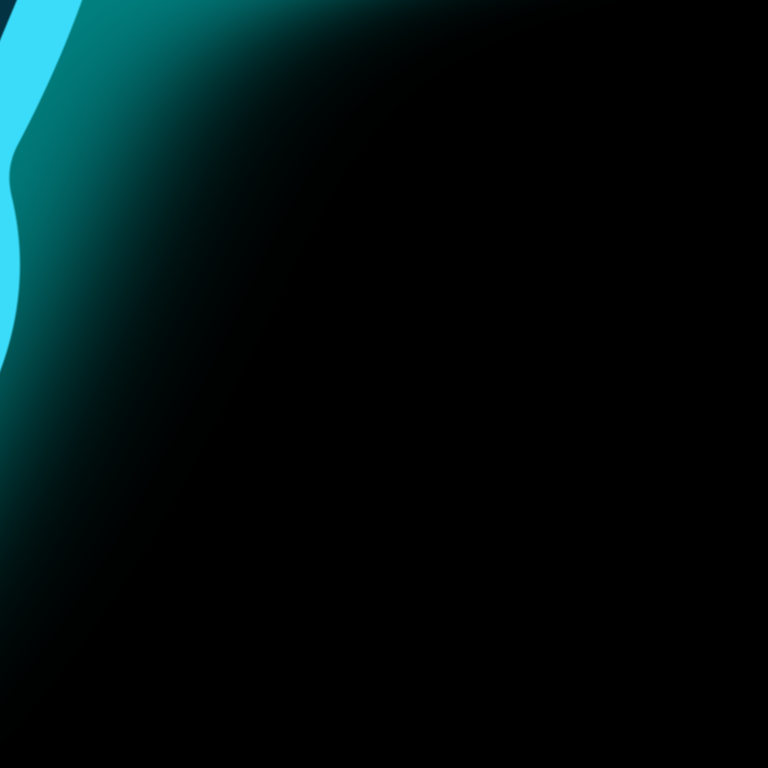
This background is drawn by a WebGL 1 fragment shader. Its source:

```glsl
precision highp float;
// A bright cyan ribbon in the upper left corner, casting a teal glow into black.

uniform vec2 u_resolution;

#define RIBBON_COLOR vec3(0.23, 0.86, 0.98)
#define GLOW_COLOR vec3(0.004, 0.53, 0.53)
#define CORNER_COLOR vec3(0.01, 0.20, 0.26)
#define GLOW_FALLOFF 2.4
#define GLOW_FLOOR 0.012
#define EDGE_SOFTNESS 0.0022
#define JOINT_ROUNDNESS 0.03

float smoothMax(float a, float b, float k) {
  float overlap = max(k - abs(a - b), 0.0);
  return max(a, b) + overlap * overlap / (4.0 * k);
}

// Right edge of the ribbon: a slanted upper stroke joined to a lower bulge.
float ribbonOuterEdge(float depth) {
  float stroke = 0.107 - 0.36 * depth - 0.45 * depth * depth;
  float offset = depth - 0.345;
  float bulge = 0.026 - 1.35 * offset * offset;
  return smoothMax(stroke, bulge, JOINT_ROUNDNESS);
}

float ribbonInnerEdge(float depth) {
  return 0.022 - 0.42 * depth;
}

// The glow fades to the right, reaching furthest along the top.
float glowStrength(float x, float depth) {
  float depth2 = depth * depth;
  float reach = 0.29 - 0.44 * depth + 0.17 * exp(-depth / 0.07)
              - 0.12 * depth2 * depth2;
  float spread = 0.16 + 0.07 * exp(-depth / 0.08);
  float t = (x - reach) / spread;
  float glow = 1.0 / (1.0 + 1.6 * exp(GLOW_FALLOFF * t));
  return max(glow - GLOW_FLOOR, 0.0);
}

// Coverage of the area to the right of an edge.
float rightOf(float edge, float x) {
  return smoothstep(-EDGE_SOFTNESS, EDGE_SOFTNESS, x - edge);
}

void main() {
  vec2 uv = gl_FragCoord.xy / u_resolution;
  float depth = 1.0 - uv.y;

  // Layers from left to right: dark corner, ribbon, glow.
  vec3 glow = GLOW_COLOR * glowStrength(uv.x, depth);
  vec3 color = mix(CORNER_COLOR, RIBBON_COLOR, rightOf(ribbonInnerEdge(depth), uv.x));
  color = mix(color, glow, rightOf(ribbonOuterEdge(depth), uv.x));

  gl_FragColor = vec4(color, 1.0);
}
```
